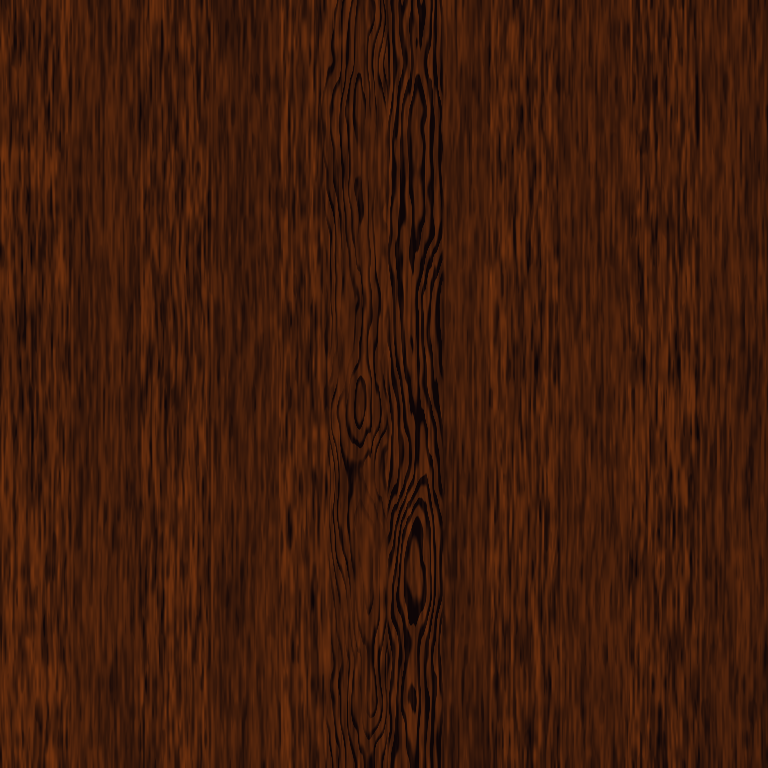
A WebGL 2 fragment shader for this texture:

```glsl
#version 300 es
precision highp float;
// Dark stained oak veneer: narrow straight-grained strips around a band of cathedral figure.

#define STRIPS 11.0
#define GRAIN_FREQ vec2(310.0, 19.0)
#define PORE_FREQ vec2(430.0, 55.0)
#define BAND_FREQ vec2(120.0, 1.8)
#define GRAIN_CONTRAST 1.0
#define RING_FREQ 112.0
#define RING_DEPTH 0.055
#define FIGURE_LEFT 0.427
#define FIGURE_SPLIT 0.505
#define FIGURE_RIGHT 0.576
#define DARK_WOOD vec3(0.12, 0.05, 0.03)
#define LIGHT_WOOD vec3(0.36, 0.16, 0.05)

uniform vec2 u_resolution;
out vec4 fragColor;

float hash(vec2 p) {
    vec3 q = fract(p.xyx * 0.1031);
    q += dot(q, q.yzx + 33.33);
    return fract((q.x + q.y) * q.z);
}

float noise(vec2 p) {
    vec2 cell = floor(p);
    vec2 f = p - cell;
    f = f * f * (3.0 - 2.0 * f);
    float low = mix(hash(cell), hash(cell + vec2(1, 0)), f.x);
    float high = mix(hash(cell + vec2(0, 1)), hash(cell + vec2(1, 1)), f.x);
    return mix(low, high, f.y);
}

// Noise centred on zero
float variation(vec2 p) {
    return noise(p) - 0.5;
}

// Soft-edged vertical band
float band(float x, float left, float right, float soft) {
    return smoothstep(left - soft, left + soft, x)
         * (1.0 - smoothstep(right - soft, right + soft, x));
}

// Fine fibres, pores and slow streaks, all running along y
float grain(vec2 p) {
    p.x += 0.003 * variation(vec2(p.x * 12.0, p.y * 9.0));
    float fibres = 0.58 * (smoothstep(0.12, 0.88, noise(p * GRAIN_FREQ)) - 0.5);
    float fine = 0.52 * variation(p * PORE_FREQ + 71.0);
    float streaks = 0.30 * variation(p * BAND_FREQ + 19.0);
    float pores = smoothstep(0.62, 0.80, noise(p * vec2(340.0, 27.0) + 43.0));
    return fibres + fine + streaks + 0.05 - 0.27 * pores;
}

// Arched growth rings; each darkens slowly and ends in a crisp edge
float growthRings(vec2 p, float centre, float seed, float start) {
    float across = p.x - centre - 0.020 * variation(vec2(p.y * 5.0, seed));
    float radius = length(vec2(across, 0.007));
    radius += RING_DEPTH * noise(vec2(p.y * 4.3, seed + 7.0));
    radius += 0.016 * noise(vec2(p.y * 13.0, seed + 13.0));
    radius += 0.014 * variation(p * vec2(45.0, 10.0) + seed);
    radius += 0.0045 * variation(p * vec2(120.0, 36.0) + seed);
    float phase = radius * RING_FREQ;
    phase += 0.30 * variation(p * vec2(290.0, 26.0) + seed);
    phase = fract(phase);
    return smoothstep(start, start + 0.28, phase) * (1.0 - smoothstep(0.90, 1.0, phase));
}

void main() {
    vec2 uv = gl_FragCoord.xy / u_resolution;
    float fibre = GRAIN_CONTRAST * grain(uv);

    // Straight-grained strips alternate between lively and quiet
    float slot = uv.x * STRIPS;
    float index = floor(slot);
    float quiet = mod(floor(abs(index - 4.5)), 2.0);
    float tone = mix(0.57, 0.49, quiet) + 0.04 * (hash(vec2(index, 5.0)) - 0.5);
    tone += fibre * mix(1.15, 0.75, quiet);
    tone += 0.08 * variation(uv * vec2(7.0, 4.0) + 3.0);
    tone += 0.06 * (1.0 - smoothstep(0.46, 0.52, uv.y)) * (1.0 - smoothstep(0.2, 0.4, uv.x));

    // Thin dark joints beside a bright fibre
    float fromJoint = (fract(slot + 0.5) - 0.5) / STRIPS;
    float broken = 0.3 + 0.7 * noise(vec2(index, uv.y * 24.0));
    tone -= 0.24 * broken * (1.0 - smoothstep(0.0005, 0.003, abs(fromJoint)));
    tone += 0.30 * broken * (1.0 - smoothstep(0.0003, 0.002, abs(fromJoint - 0.0035)));

    // Left figure: pale wood with thin, patchy rings
    float wander = 0.014 * variation(vec2(uv.y * 6.0, 31.0));
    float leftMask = band(uv.x + wander, FIGURE_LEFT, FIGURE_SPLIT + wander, 0.006);
    float patches = smoothstep(0.25, 0.60, noise(uv * vec2(40.0, 11.0) + 11.0));
    float thinRings = growthRings(uv, 0.472, 23.0, 0.54);
    float leftTone = 0.66 + 0.72 * fibre - 0.85 * thinRings * mix(0.2, 1.0, patches);
    tone = mix(tone, leftTone, leftMask);

    // Right figure: bold cathedral rings
    float rightMask = band(uv.x, FIGURE_SPLIT, FIGURE_RIGHT, 0.003);
    float boldRings = growthRings(uv, 0.541, 57.0, 0.36);
    float rightTone = 0.70 + 0.65 * fibre - 0.95 * boldRings;
    tone = mix(tone, rightTone, rightMask);

    vec3 wood = mix(DARK_WOOD, LIGHT_WOOD, clamp(tone, -0.28, 1.35));
    fragColor = vec4(wood, 1.0);
}
```
